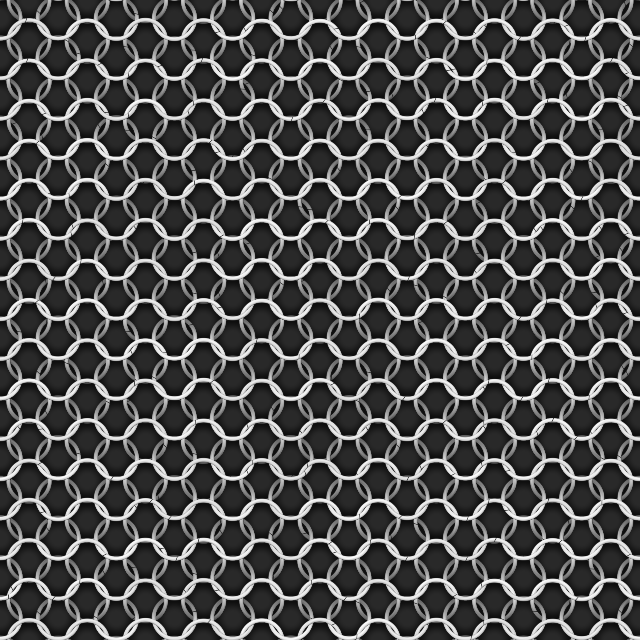
Write a Shadertoy shader that draws this texture.

```glsl
const vec2 COUNT = vec2(11.0, 16.0);   // ring columns and rows
const float RADIUS = 0.0322;           // to the middle of the wire
const float HALF_WIRE = 0.0032;
const vec2 UPPER_CENTER = vec2(0.5, 0.977);
const vec2 LOWER_CENTER = vec2(0.0, 0.544);
const float CORE_GRAY = 0.16;
const float SHADOW_GRAY = 0.05;
const float GAP_GRAY = 0.1;
const float TAU = 6.28319;

float hash(vec2 cell, float seed) {
    return fract(sin(dot(cell, vec2(12.99, 78.23)) + seed * 37.7) * 43758.5);
}

vec2 direction(float angle) {
    return vec2(cos(angle), sin(angle));
}

// Rounded metal, lit from above; across runs from -1 to 1 over the wire.
float wireShade(vec2 outward, float across, float height, float angle, float seed) {
    float t = clamp(across, -1.0, 1.0);
    vec3 normal = vec3(outward * t, sqrt(1.0 - t * t));
    float light = max(dot(normal, normalize(vec3(-0.15, 0.35, 1.0))), 0.0);
    float tone = 0.38 + 0.54 * smoothstep(-1.2, 0.6, height);
    float streak = sin(angle * 3.0 + seed * TAU) * sin(angle * 7.0 + t * 5.0);
    return tone * (0.28 + 0.74 * sqrt(light)) + 0.025 * streak;
}

// Thin slanted joint where the ends of the wire meet.
float jointMask(vec2 p, float offset, float angle, float pixel) {
    vec2 axis = direction(angle);
    float along = dot(p, vec2(-axis.y, axis.x)) + 0.5 * offset;
    float cut = 1.0 - smoothstep(-0.5 * pixel, 0.5 * pixel, abs(along) - 0.0006);
    return cut * step(0.0, dot(p, axis));
}

// Returns height, shade and coverage of one leaning ring.
vec3 ringLayer(vec2 p, float lean, vec2 cell, float seed, float pixel) {
    float radius = RADIUS * (1.0 + 0.025 * (hash(cell, seed + 1.0) - 0.5));
    float angle = atan(p.y, p.x);
    float offset = length(p) - radius;
    float height = lean * p.y / radius;
    float variation = hash(cell, seed + 2.0);
    float shade = wireShade(direction(angle), offset / HALF_WIRE, height, angle, variation);
    shade *= 0.96 + 0.08 * variation;
    float joint = jointMask(p, offset, TAU * hash(cell, seed + 3.0), pixel);
    shade = mix(shade, GAP_GRAY, 0.85 * joint);
    float coverage = 1.0 - smoothstep(-0.6 * pixel, 0.6 * pixel, abs(offset) - HALF_WIRE);
    return vec3(height, shade, coverage);
}

void mainImage(out vec4 fragColor, in vec2 fragCoord) {
    vec2 uv = fragCoord / iResolution.xy;
    float pixel = 1.0 / iResolution.y;
    vec3 top = vec3(-9.0, 0.0, 0.0);
    vec3 under = top;
    float nearest = 1.0;

    // Two sets of rings lean opposite ways; keep the two highest wires.
    for (int kind = 0; kind < 2; kind++) {
        float lean = kind == 0 ? 1.0 : -1.0;
        vec2 center = kind == 0 ? UPPER_CENTER : LOWER_CENTER;
        vec2 base = floor(uv * COUNT - center + 0.5);
        for (int y = -1; y <= 1; y++) {
            for (int x = -1; x <= 1; x++) {
                vec2 cell = base + vec2(x, y);
                vec2 id = mod(cell, COUNT);
                float seed = 10.0 * float(kind);
                vec2 p = uv - (cell + center) / COUNT;
                nearest = min(nearest, length(p));
                p.y += 0.0014 * (hash(id, seed) - 0.5);
                vec3 layer = ringLayer(p, lean, id, seed, pixel);
                if (layer.z > 0.0) {
                    if (layer.x > top.x) {
                        under = top;
                        top = layer;
                    } else if (layer.x > under.x) {
                        under = layer;
                    }
                }
            }
        }
    }

    // Dark backing glows softly in the middle of each opening.
    float gray = mix(CORE_GRAY, SHADOW_GRAY, smoothstep(0.3, 0.9, nearest / RADIUS));
    gray = mix(gray, under.y, under.z);
    gray = mix(gray, top.y, top.z);
    fragColor = vec4(vec3(gray), 1.0);
}
```
